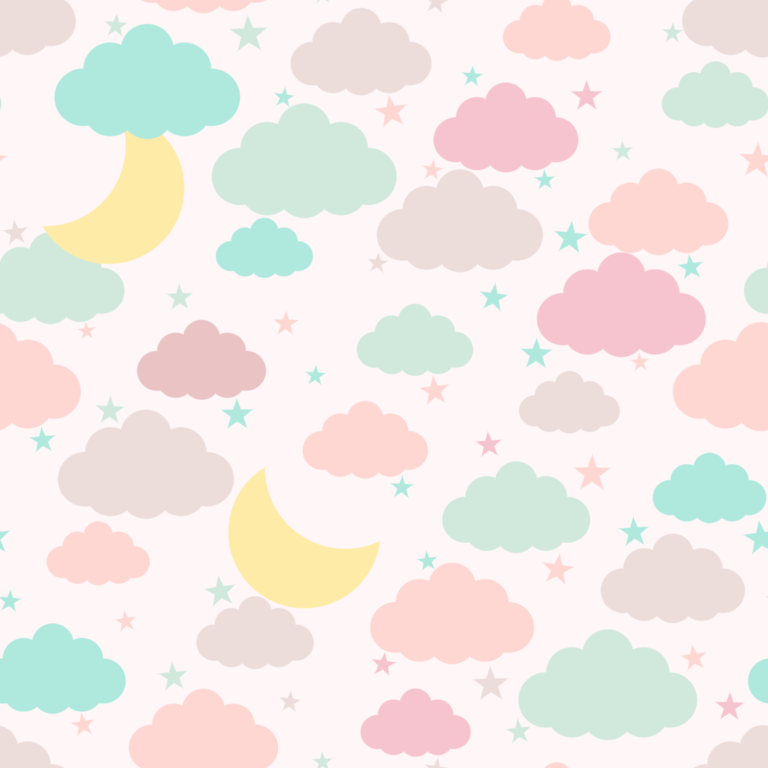
Give the GLSL for this pattern, as a three.js fragment shader.

```glsl
// Seamless nursery sky: pastel scalloped clouds, two crescent moons and small stars.
varying vec2 vUv;

const float PI = 3.14159;
const float COUNT = 30.0;       // clouds and moons per tile
const float EDGE = 0.0013;      // half width of the soft edge
const float MOON_RADIUS = 0.099;

const vec3 SKY   = vec3(1.00, 0.965, 0.973);
const vec3 BEIGE = vec3(0.925, 0.868, 0.860);
const vec3 MINT  = vec3(0.820, 0.914, 0.867);
const vec3 PEACH = vec3(1.00, 0.843, 0.824);
const vec3 AQUA  = vec3(0.686, 0.914, 0.867);
const vec3 PINK  = vec3(0.965, 0.770, 0.812);
const vec3 ROSE  = vec3(0.918, 0.770, 0.770);
const vec3 MOON  = vec3(1.00, 0.920, 0.660);

float hash(float n, float seed) {
  return fract(sin(n * 12.9898 + seed * 78.233) * 43758.5);
}

vec2 hash2(float n, float seed) {
  return vec2(hash(n, seed), hash(n, seed + 0.5));
}

// Shortest offset on the repeating tile
vec2 wrapOffset(vec2 d) {
  return fract(d + 0.5) - 0.5;
}

float coverage(float d) {
  return 1.0 - smoothstep(-EDGE, EDGE, d);
}

float circle(vec2 p, vec2 center, float radius) {
  return length(p - center) - radius;
}

// Cloud of unit half width: a ring of round lobes around a filled core
float cloud(vec2 p) {
  p.x = abs(p.x);
  float d = circle(p, vec2(0.0, -0.03), 0.43);
  d = min(d, circle(p, vec2(0.00, 0.36), 0.29));
  d = min(d, circle(p, vec2(0.40, 0.16), 0.29));
  d = min(d, circle(p, vec2(0.69, -0.14), 0.31));
  d = min(d, circle(p, vec2(0.40, -0.27), 0.29));
  return min(d, circle(p, vec2(0.00, -0.30), 0.29));
}

// Crescent of unit radius, opening towards the given angle
float crescent(vec2 p, float angle) {
  vec2 opening = vec2(cos(angle), sin(angle));
  return max(circle(p, vec2(0.0), 1.0), -circle(p, opening, 1.06));
}

// Five-pointed star of unit radius
float star(vec2 p) {
  float a = abs(mod(atan(p.x, p.y) + PI / 5.0, PI * 0.4) - PI / 5.0);
  vec2 q = length(p) * vec2(cos(a), sin(a));
  vec2 valley = 0.41 * vec2(cos(PI / 5.0), sin(PI / 5.0));
  return dot(q - vec2(1.0, 0.0), normalize(vec2(valley.y, 1.0 - valley.x)));
}

// Shuffled rank of an item, so that neighbours differ in colour
float rankOf(float i) {
  return floor(mod(13.0 * i + 0.5, COUNT));
}

bool isMoon(float rank) {
  return rank == 27.0 || rank == 29.0;
}

vec3 rankColor(float rank) {
  if (isMoon(rank)) return MOON;
  if (rank < 7.0) return BEIGE;
  if (rank < 13.0) return MINT;
  if (rank < 20.0) return PEACH;
  if (rank < 24.0) return AQUA;
  return rank < 27.0 ? PINK : ROSE;
}

// Sheared lattice that closes on itself in both directions
vec2 latticePoint(float i) {
  return fract(vec2(8.0 * i, i) / COUNT);
}

float itemDistance(vec2 p, float i) {
  vec2 jitter = (hash2(i, 1.0) - 0.5) * 0.026;
  float rank = rankOf(i);
  vec2 d = wrapOffset(p - latticePoint(i) - jitter);
  if (isMoon(rank)) {
    return MOON_RADIUS * crescent(d / MOON_RADIUS, rank < 28.0 ? 1.0 : 2.55);
  }
  float sizeClass = floor(mod(i + 0.5, 3.0));
  float size = (0.111 - 0.020 * sizeClass) * mix(0.89, 1.11, hash(i, 3.0));
  return size * cloud(d / size);
}

// Free space around a point
float clearance(vec2 p) {
  float d = 1.0;
  for (int i = 0; i < 30; i++) d = min(d, itemDistance(p, float(i)));
  return d;
}

void main() {
  vec3 color = SKY;

  // Stars sit in the gaps between items and shrink to fit
  for (int n = 0; n < 60; n++) {
    float id = float(n);
    float i = floor(id * 0.5);
    vec2 gap = vec2(10.0, 5.0) / 3.0 * (1.0 + id - 2.0 * i) / COUNT;
    vec2 center = latticePoint(i) + gap + (hash2(id, 5.0) - 0.5) * 0.03;
    vec2 d = wrapOffset(vUv - center);
    if (length(d) < 0.03) {
      float size = min(mix(0.013, 0.027, hash(id, 7.0)), clearance(center) * 0.9);
      float tilt = (hash(id, 8.0) - 0.5) * 0.3;
      vec2 q = mat2(cos(tilt), sin(tilt), -sin(tilt), cos(tilt)) * d;
      vec3 tint = rankColor(floor(5.0 + 21.9 * hash(id, 9.0)));
      if (size > 0.011) color = mix(color, tint, coverage(size * star(q / size)));
    }
  }

  // Clouds and moons, later ones overlapping earlier ones
  for (int n = 0; n < 30; n++) {
    float i = float(n);
    color = mix(color, rankColor(rankOf(i)), coverage(itemDistance(vUv, i)));
  }
  gl_FragColor = vec4(color, 1.0);
}
```
